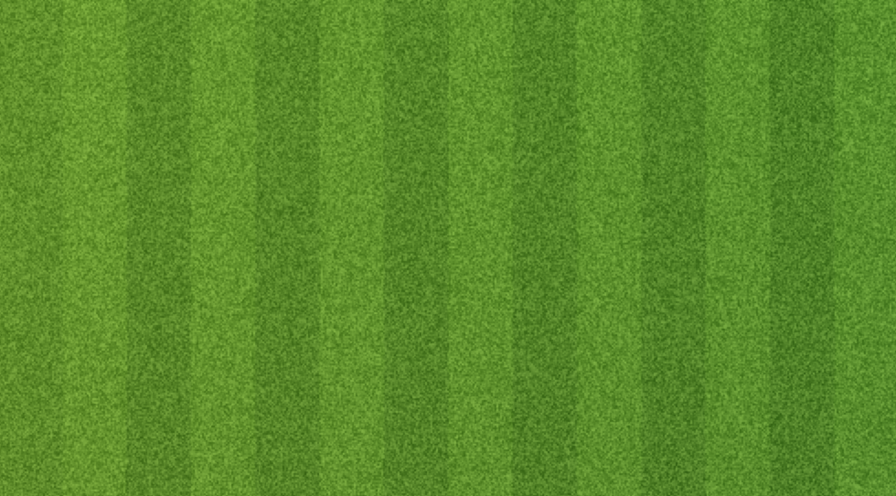
A Shadertoy shader for this texture:

```glsl
// Mown lawn: alternating light and dark vertical stripes of fine, short grass.

// Lengths are fractions of the canvas width.
const float STRIPE_WIDTH = 0.0718;
const float FIRST_EDGE = 0.0695;
const float EDGE_SOFTNESS = 0.0015;
const float EDGE_RAGGEDNESS = 0.003;
const float ROW_HEIGHT = 0.036;

const vec3 LIGHT_GRASS = vec3(0.381, 0.572, 0.177);
const vec3 DARK_GRASS = vec3(0.337, 0.520, 0.157);
const vec3 GRAIN_TINT = vec3(1.0, 1.02, 0.7);

const float BLADE_FREQ = 330.0;
const float FINE_FREQ = 490.0;
const float BLADE_CONTRAST = 0.12;
const float FINE_CONTRAST = 0.15;
const float PATCH_CONTRAST = 0.012;
const float ROW_CONTRAST = 0.010;

float hash(vec2 cell) {
    vec3 q = fract(cell.xyx * vec3(0.1031, 0.1030, 0.0973));
    q += dot(q, q.yzx + 33.33);
    return fract((q.x + q.y) * q.z);
}

float valueNoise(vec2 p) {
    vec2 cell = floor(p);
    vec2 f = fract(p);
    f = f * f * (3.0 - 2.0 * f);
    float bottom = mix(hash(cell), hash(cell + vec2(1, 0)), f.x);
    float top = mix(hash(cell + vec2(0, 1)), hash(cell + vec2(1, 1)), f.x);
    return mix(bottom, top, f.y);
}

mat2 rotation(float angle) {
    float c = cos(angle), s = sin(angle);
    return mat2(c, s, -s, c);
}

// Short blades leaning two ways, mixed patch by patch; centred on zero.
float bladeNoise(vec2 p) {
    vec2 stretch = vec2(1.2, 0.85) * BLADE_FREQ;
    float leanLeft = valueNoise(rotation(0.6) * p * stretch + 400.0);
    float leanRight = valueNoise(rotation(-0.7) * p * stretch + 700.0);
    float side = smoothstep(0.35, 0.65, valueNoise(p * 150.0 + 70.0));
    return mix(leanLeft, leanRight, side) - 0.5;
}

// 1 on light stripes, 0 on dark ones; the first edge opens a light stripe.
float lightStripe(float x, float softness) {
    float phase = (x - FIRST_EDGE) / STRIPE_WIDTH;
    float fromCentre = abs(mod(phase + 0.5, 2.0) - 1.0);
    float s = softness / STRIPE_WIDTH;
    return 1.0 - smoothstep(0.5 - s, 0.5 + s, fromCentre);
}

void mainImage(out vec4 fragColor, in vec2 fragCoord) {
    vec2 p = fragCoord / iResolution.x;
    vec2 uv = fragCoord / iResolution.xy;
    float pixel = 1.0 / iResolution.x;

    // Stripes, with edges broken up by the blades
    float ragged = (valueNoise(p * 220.0 + 15.0) - 0.5) * EDGE_RAGGEDNESS;
    float x = p.x + ragged;
    float softness = max(EDGE_SOFTNESS, pixel);
    float stripe = lightStripe(x, softness);
    // The stripe at the left border is only faintly dark
    float border = 1.0 - smoothstep(-softness, softness, x - FIRST_EDGE);
    stripe = mix(stripe, 0.35, border);
    vec3 color = mix(DARK_GRASS, LIGHT_GRASS, stripe);

    // Broad light: warmer at the left, cooler and darker at the lower right
    color *= mix(vec3(1.07, 1.03, 1.02), vec3(0.91, 0.965, 0.98), uv.x);
    color *= mix(0.985, 1.015, uv.y);

    // Worn patches and faint mowing rows
    float wear = valueNoise(p * 28.0 + 5.0) + valueNoise(p * vec2(40.0, 75.0) + 90.0) - 1.0;
    float rows = sin(6.28318 * p.y / ROW_HEIGHT) * valueNoise(p * 14.0 + 20.0);
    color *= 1.0 + PATCH_CONTRAST * wear + ROW_CONTRAST * rows;

    // Blade grain
    float grain = BLADE_CONTRAST * bladeNoise(p)
                + FINE_CONTRAST * (valueNoise(p * FINE_FREQ + 300.0) - 0.5);
    color += grain * GRAIN_TINT;

    fragColor = vec4(clamp(color, 0.0, 1.0), 1.0);
}
```
